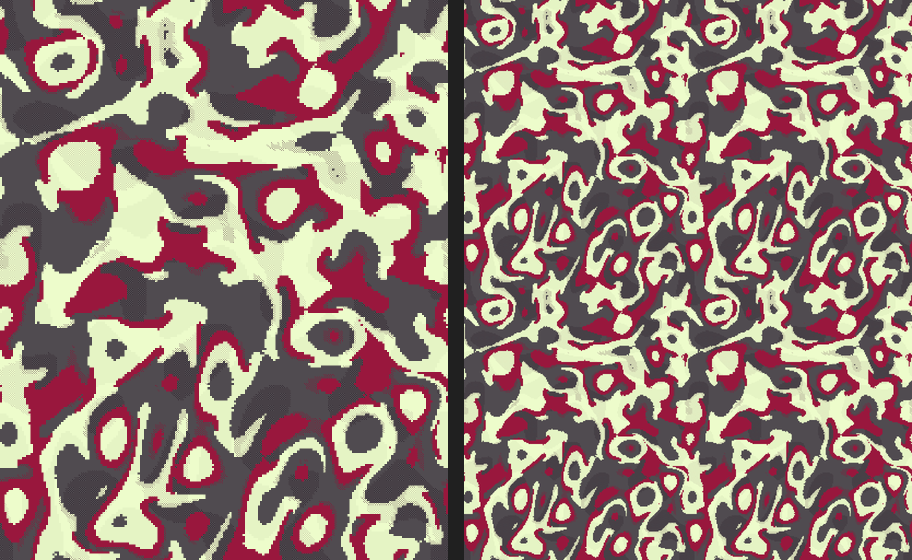
Left, the tile; right, the same tile 2 across and 2 down.
This pattern is drawn by a Shadertoy shader. Its source:

```glsl
// Interlocking curls of charcoal, cream and crimson on a coarse, stepped grid.
// Layered sines with whole wave numbers form a wrapping 2D vector field; its
// angle, twisted by its length into spirals, is cut into three colour sectors.

#define CELLS vec2(205.0, 256.0)  // stepped grid, cells per tile
#define WAVES 32                  // sines per field
#define FREQ_MIN 3.9              // lowest wave number across the width
#define FREQ_MAX 7.2              // highest wave number across the width
#define TWIST 0.32                // spiral turns per unit of field length
#define RED_END 0.228             // crimson sector, in turns
#define CREAM_END 0.605           // end of the cream sector, in turns
#define RAGGED 0.028              // roughness of the borders, in turns
#define RIM 0.08                  // width of the dithered rims, in turns

const float TAU = 6.2831853;
const vec3 CHARCOAL = vec3(0.315, 0.295, 0.312);
const vec3 CREAM    = vec3(0.92, 0.98, 0.79);
const vec3 CRIMSON  = vec3(0.60, 0.09, 0.24);
const vec3 STONE    = vec3(0.70, 0.68, 0.59);
const vec3 PLUM     = vec3(0.43, 0.18, 0.26);
const vec3 SOOT     = vec3(0.24, 0.21, 0.24);

vec3 hash3(vec2 p) {
    vec3 q = fract(p.xyx * vec3(0.1031, 0.1030, 0.0973));
    q += dot(q, q.yxz + 33.33);
    return fract((q.xxy + q.yzz) * q.zyx);
}

// Three independent, wrapping random fields of about unit variance.
vec3 waveFields(vec2 uv) {
    vec3 sum = vec3(0.0);
    float power = 0.0;
    for (int i = 0; i < WAVES; i++) {
        float n = float(i);
        vec3 rnd = hash3(vec2(n + 3.0, 17.0));
        float dir = 0.5 * TAU * (n + rnd.x) / float(WAVES);
        float freq = mix(FREQ_MIN, FREQ_MAX, rnd.y * rnd.y);
        vec2 k = round(freq * vec2(cos(dir), sin(dir) * CELLS.y / CELLS.x));
        float amp = 0.5 + 0.5 * abs(sin(2.0 * dir));  // favour diagonals
        vec3 phase = hash3(vec2(n + 41.0, 5.0));
        sum += amp * cos(TAU * (dot(k, uv) + phase));
        power += 0.5 * amp * amp;
    }
    return sum * inversesqrt(power);
}

vec3 patternColor(vec2 uv) {
    uv = fract(uv);
    vec2 cell = floor(uv * CELLS);
    vec2 grain = floor(uv * CELLS * 2.0);
    vec3 field = waveFields((cell + 0.5) / CELLS);

    // Sectors meet in threes; the twist winds them into hooks and rims.
    float turn = atan(field.y, field.x) / TAU + TWIST * length(field.xy);
    turn = fract(turn + RAGGED * (hash3(cell).x - 0.5) + 1.0);
    float checker = mod(grain.x + grain.y, 2.0);

    if (turn < RED_END) return CRIMSON;
    if (turn < CREAM_END) {
        // Flat plateaus of two tints, dotted inside and along the far rim.
        vec3 base = CREAM * (field.z < -0.3 ? 0.975 : 1.01);
        float rim = step(CREAM_END - RIM, turn) * step(0.1, field.z);
        float plateau = 0.4 * step(0.8, field.z);
        return mix(base, STONE, checker * max(rim, plateau));
    }
    // Fine hatch in patches, with plum grains towards crimson.
    if (turn > 1.0 - RIM && field.z < -0.1)
        return mix(CHARCOAL, PLUM, checker);
    return mix(CHARCOAL, SOOT, checker * step(0.5, field.z));
}

void mainImage(out vec4 fragColor, in vec2 fragCoord) {
    // Four samples per pixel smooth the steps at any size.
    vec3 color = vec3(0.0);
    for (int s = 0; s < 4; s++) {
        vec2 offset = vec2(s & 1, s >> 1) * 0.5 - 0.25;
        color += patternColor((fragCoord + offset) / iResolution.xy);
    }
    fragColor = vec4(color * 0.25, 1.0);
}
```
